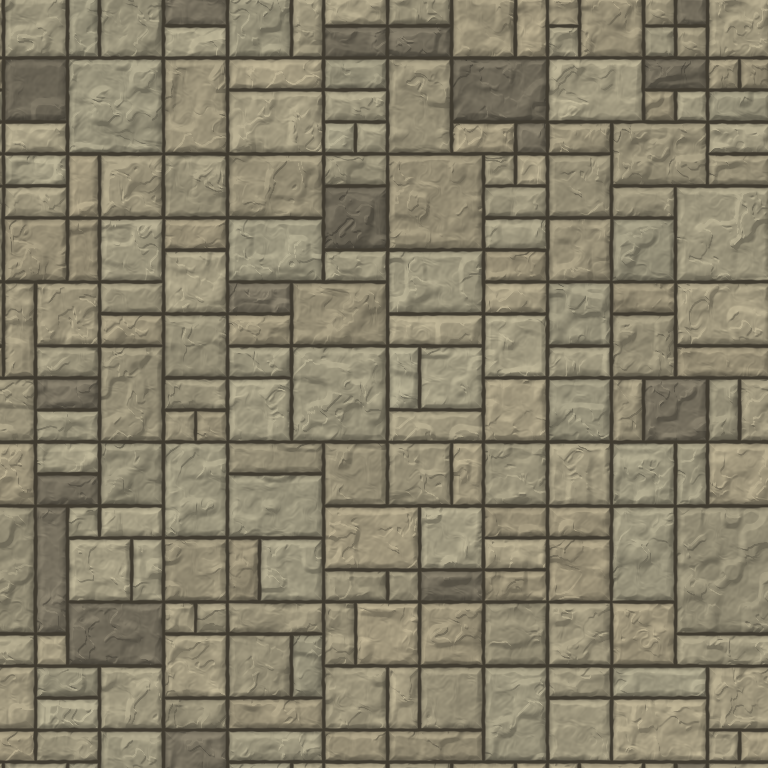
This texture is drawn by a WebGL 1 fragment shader. Its source:

```glsl
precision highp float;
uniform vec2 u_resolution;

const float UNITS = 24.0;       // masonry grid units across the canvas
const float BLOCKS = 10.0;      // blocks per period, before splitting
const float PITCH = UNITS / BLOCKS;
const float JOINT_HALF = 0.055; // half joint width in grid units

const vec3 MORTAR = vec3(0.25, 0.23, 0.19);
const vec3 SAND = vec3(0.595, 0.573, 0.482);
const vec3 WARM = vec3(0.605, 0.565, 0.465);
const vec3 SLATE = vec3(0.425, 0.400, 0.340);

float hash(vec2 p) {
  vec3 q = fract(p.xyx * 0.1031);
  q += dot(q, q.yzx + 33.33);
  return fract((q.x + q.y) * q.z);
}

float noise(vec2 p) {
  vec2 i = floor(p);
  vec2 f = fract(p);
  f = f * f * (3.0 - 2.0 * f);
  float low = mix(hash(i), hash(i + vec2(1.0, 0.0)), f.x);
  float high = mix(hash(i + vec2(0.0, 1.0)), hash(i + 1.0), f.x);
  return mix(low, high, f.y);
}

float fbm(vec2 p) {
  float sum = 0.0;
  float amp = 0.53;
  for (int k = 0; k < 4; k++) {
    sum += amp * noise(p);
    p = mat2(1.6, 1.2, -1.2, 1.6) * p + 7.3;
    amp *= 0.5;
  }
  return sum;
}

// Jittered joint position, snapped to whole grid units
float jointLine(float index, vec2 vertex) {
  return floor(PITCH * index + 1.39 * hash(mod(vertex, BLOCKS) + 3.0));
}

// Interlocking rectangle as (left, bottom, right, top)
vec4 blockRect(vec2 c) {
  vec2 r = c + vec2(1.0, 0.0);
  vec2 u = c + vec2(0.0, 1.0);
  vec2 d = c + 1.0;
  if (mod(c.x + c.y, 2.0) < 0.5)
    return vec4(jointLine(u.x, u), jointLine(c.y, c), jointLine(r.x, r), jointLine(d.y, d));
  return vec4(jointLine(c.x, c), jointLine(r.y, r), jointLine(d.x, d), jointLine(u.y, u));
}

// Cuts a block across its longer side, more often when it is large
void splitBlock(vec2 p, inout vec4 rect, inout vec2 id) {
  vec2 size = rect.zw - rect.xy;
  float chance = size.x * size.y > 5.5 ? 0.68 : 0.22;
  float span = max(size.x, size.y);
  if (span < 1.5 || hash(id + 41.0) > chance) return;
  float cut = 1.0 + floor(hash(id + 67.0) * (span - 1.0));
  vec2 axis = size.x > size.y ? vec2(1.0, 0.0) : vec2(0.0, 1.0);
  float side = step(cut, dot(p - rect.xy, axis));
  rect.xy += axis * cut * side;
  rect.zw -= axis * (span - cut) * (1.0 - side);
  id += vec2(17.0, 29.0) + 13.0 * side;
}

float edgeDistance(vec2 q, vec2 size) {
  vec2 e = min(q, size - q);
  return min(e.x, e.y);
}

// Split-face relief: chipped border, soft swells and broken ledges
float rockHeight(vec2 q, vec2 size, vec2 seed) {
  vec2 s = q + seed;
  float swell = fbm(s * 1.1 + 0.5 * noise(s * 3.0));
  float chip = noise(s * 3.1 + 19.0);
  float border = smoothstep(0.02, 0.16 + 0.22 * chip, edgeDistance(q, size));
  float terrace = swell * 5.0;
  float ledge = floor(terrace) + smoothstep(0.0, 0.2, fract(terrace));
  float broken = smoothstep(0.35, 0.7, noise(s * 1.7 + 53.0));
  return 0.13 * border + 0.26 * swell + 0.055 * ledge * broken;
}

vec3 stoneColor(vec2 id, float grain) {
  vec3 base = mix(SAND, WARM, hash(id + 5.0));
  base *= mix(0.93, 1.05, hash(id + 11.0));
  float dark = step(0.89, hash(id + 23.0));
  base = mix(base, SLATE * mix(0.94, 1.1, hash(id + 31.0)), dark);
  return base * (0.92 + 0.16 * grain);
}

void main() {
  float scale = UNITS / min(u_resolution.x, u_resolution.y);
  vec2 p = gl_FragCoord.xy * scale - vec2(0.11, 0.19);

  // Find the block holding this point
  vec2 home = floor(p / PITCH);
  vec4 rect = vec4(0.0);
  vec2 id = vec2(0.0);
  for (int j = -1; j <= 1; j++) {
    for (int i = -1; i <= 1; i++) {
      vec2 cell = home + vec2(float(i), float(j));
      vec4 r = blockRect(cell);
      if (all(greaterThanEqual(p, r.xy)) && all(lessThan(p, r.zw))) {
        rect = r;
        id = mod(cell, BLOCKS);
      }
    }
  }
  for (int k = 0; k < 2; k++) splitBlock(p, rect, id);

  // Relief lit from the upper left
  vec2 q = p - rect.xy;
  vec2 size = rect.zw - rect.xy;
  vec2 seed = 40.0 * vec2(hash(id + 71.0), hash(id + 83.0));
  vec2 toLight = vec2(-0.45, 0.89) * 0.05;
  float slope = rockHeight(q, size, seed) - rockHeight(q + toLight, size, seed);
  float light = 1.0 + 0.27 * clamp(slope / 0.05, -0.85, 0.6);

  // Surface mottling and grime toward the edges
  float grain = 0.6 * fbm(q * 1.6 + seed + 9.0) + 0.4 * noise(q * 9.0 + seed);
  float edge = edgeDistance(q, size);
  float grime = mix(0.84, 1.0, smoothstep(0.03, 0.22, edge));
  vec3 color = stoneColor(id, grain) * light * grime;

  // Recessed joints with slightly worn edges
  float wear = 0.035 * (noise(q * 5.0 + seed) - 0.5);
  float blur = max(scale, 0.03);
  float face = smoothstep(JOINT_HALF - blur, JOINT_HALF + blur, edge + wear);
  gl_FragColor = vec4(mix(MORTAR, color, face), 1.0);
}
```
